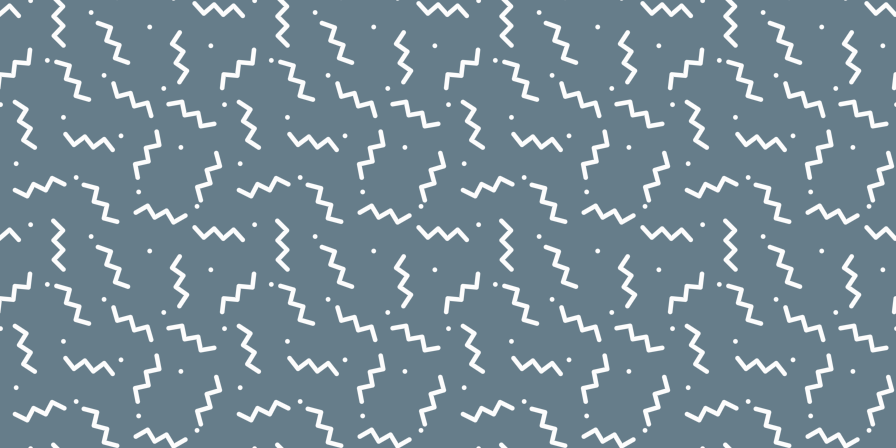
This pattern is drawn by a Shadertoy shader. Its source:

```glsl
// Repeating confetti of white zigzag strokes and small dots on slate blue.

const vec3 SLATE = vec3(0.40, 0.49, 0.54);
const vec3 WHITE = vec3(0.99);

const float COUNT = 15.0;          // zigzags (and dots) per tile
const float TILES_HIGH = 2.0;      // tiles over the canvas height
const float STEP_LENGTH = 0.0435;  // advance of one stroke along the axis
const float AMPLITUDE = 0.0212;    // swing to either side of the axis
const float STROKE_RADIUS = 0.0102;
const float DOT_RADIUS = 0.0105;

vec2 hash2(float n) {
    return fract(sin(vec2(n * 12.99 + 4.1, n * 78.23 + 1.7)) * 4375.85);
}

// Shortest offset between two points of the unit tile, wrapping at its edges
vec2 wrapped(vec2 offset) {
    return offset - floor(offset + 0.5);
}

float segmentDistance(vec2 p, vec2 a, vec2 b) {
    vec2 pa = p - a, ba = b - a;
    return length(pa - ba * clamp(dot(pa, ba) / dot(ba, ba), 0.0, 1.0));
}

vec2 zigzagCorner(float i, float stepLength, float amplitude) {
    return vec2((i - 2.5) * stepLength, amplitude * (1.0 - 2.0 * mod(i, 2.0)));
}

// Five round-capped strokes centred on the origin
float zigzagDistance(vec2 p, float angle, float stepLength, float amplitude) {
    vec2 axis = vec2(cos(angle), sin(angle));
    vec2 q = vec2(dot(p, axis), dot(p, vec2(-axis.y, axis.x)));
    float d = 1.0;
    for (float i = 0.0; i < 5.0; i++) {
        d = min(d, segmentDistance(q, zigzagCorner(i, stepLength, amplitude),
                                      zigzagCorner(i + 1.0, stepLength, amplitude)));
    }
    return d;
}

// Distance to all shapes, placed on a jittered, nearly hexagonal lattice
float confettiDistance(vec2 p, float count) {
    float d = 1.0;
    for (float k = 0.0; k < count; k++) {
        vec2 site = vec2(4.0 * k, k) / count;

        // Most zigzags lean down to the right, a few lean the other way
        float angle = 2.8 * pow(fract(k * k * 0.618), 1.3) + 0.06;
        float side = mod(k, 3.0) < 1.0 ? -1.0 : 1.0;
        vec2 centre = site + 0.036 * (hash2(k) - 0.5);
        d = min(d, zigzagDistance(wrapped(p - centre), angle, STEP_LENGTH, AMPLITUDE * side)
                   - STROKE_RADIUS);

        // Each dot sits in the gap between three neighbouring zigzags
        vec2 dotCentre = site + vec2(2.33, -0.67) / count + 0.024 * (hash2(k + 31.0) - 0.5);
        d = min(d, length(wrapped(p - dotCentre)) - DOT_RADIUS);
    }
    return d;
}

void mainImage(out vec4 fragColor, in vec2 fragCoord) {
    // Tile coordinates, y pointing down
    float pixel = TILES_HIGH / iResolution.y;
    vec2 p = vec2(fragCoord.x, -fragCoord.y) * pixel + vec2(0.013, -0.04);

    float d = confettiDistance(p, COUNT);
    float ink = 1.0 - smoothstep(-0.75 * pixel, 0.75 * pixel, d);
    fragColor = vec4(mix(SLATE, WHITE, ink), 1.0);
}
```
